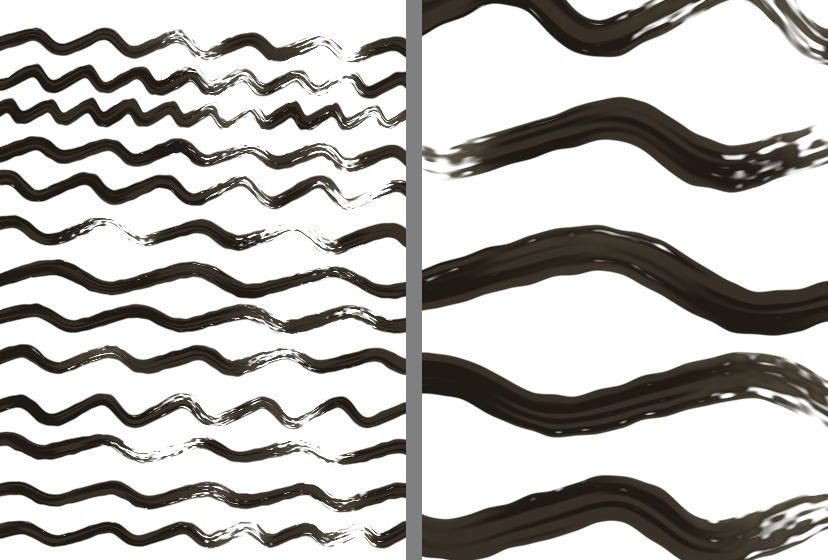
Left, the full canvas; right, a detail of the centre.
A Shadertoy shader for this pattern:

```glsl
const int ROWS = 13;
const float TAU = 6.28318;
const float HALF_WIDTH = 0.0118;  // brush radius, fraction of canvas height
const float SKEW = 0.35;          // gentle rise, steeper fall
const float BRISTLES = 4.0;       // streaks across half a stroke
const float RAGGED = 0.20;        // roughness of the stroke border
const float FADE_LENGTH = 0.15;   // how slowly the brush runs dry
const float RELOAD_LENGTH = 0.05; // how quickly it recovers
const vec3 PAPER = vec3(1.0);
const vec3 INK_DEEP = vec3(0.12, 0.10, 0.08);
const vec3 INK_WARM = vec3(0.22, 0.19, 0.15);
const vec3 INK_THIN = vec3(0.38, 0.35, 0.29);

// Per row: height below the top, waves across, starting phase
const vec3 WAVE[ROWS] = vec3[](
    vec3(.081, 5.6, -.45), vec3(.146, 7.7, -.62), vec3(.205, 10., -.18),
    vec3(.275, 5.7, -.51), vec3(.340, 5.2, -.09), vec3(.418, 4.3, -.12),
    vec3(.500, 2.9, -.39), vec3(.569, 3.8, -.30), vec3(.643, 4.6, -.25),
    vec3(.735, 5.1, -.20), vec3(.803, 4.1, -.04), vec3(.885, 4.2, -.15),
    vec3(.954, 6.1, -.20));

// Per row: amplitude, downward tilt, change of wavelength
const vec3 BEND[ROWS] = vec3[](
    vec3(.013, .018, 0.), vec3(.012, .014, 0.), vec3(.010, .012, 0.),
    vec3(.012, .018, 0.), vec3(.017, .015, 0.), vec3(.018, .018, 0.),
    vec3(.017, .014, 0.), vec3(.013, .006, 0.), vec3(.013, .004, 0.),
    vec3(.017, .008, -.45), vec3(.012, .018, 0.), vec3(.012, .008, 0.),
    vec3(.011, .000, -2.2));

// Per row: two places where the ink runs out, and how far
const vec3 WEAR[ROWS] = vec3[](
    vec3(.50, .85, .90), vec3(.61, .84, .90), vec3(.62, .97, .75),
    vec3(.63, .85, .65), vec3(.64, .92, .80), vec3(.34, .78, 1.0),
    vec3(.50, .86, .35), vec3(.68, .90, .50), vec3(.27, .72, .65),
    vec3(.53, .75, .65), vec3(.46, .80, 1.0), vec3(.54, .85, .45),
    vec3(.62, .88, .80));

float hash(vec2 p) {
    vec3 q = fract(p.xyx * 0.1031);
    q += dot(q, q.yzx + 33.33);
    return fract((q.x + q.y) * q.z);
}

float noise(vec2 p) {
    vec2 i = floor(p), f = fract(p);
    f = f * f * (3.0 - 2.0 * f);
    return mix(mix(hash(i), hash(i + vec2(1, 0)), f.x),
               mix(hash(i + vec2(0, 1)), hash(i + vec2(1, 1)), f.x), f.y);
}

// Height of the stroke's middle, measured down from the top
float centerLine(int row, float u) {
    vec3 wave = WAVE[row], bend = BEND[row];
    float phase = wave.y * u + wave.z + bend.z * u * (1.0 - u);
    float t = TAU * phase + SKEW;
    float swell = 0.75 + 0.5 * noise(vec2(u * 5.0, float(row) * 7.0));
    return wave.x + bend.y * (u - 0.5) - bend.x * swell * cos(t - SKEW * cos(t));
}

// Slow loss of ink before a point, quick recovery after it
float runDry(float d) {
    float w = d < 0.0 ? FADE_LENGTH : RELOAD_LENGTH;
    return exp(-d * d / (w * w));
}

// Colour in rgb, coverage in a
vec4 brushStroke(int row, float u, vec2 p, float pixel) {
    float seed = float(row) * 31.0;
    float y = centerLine(row, u);
    float step1 = 0.004;
    float aspect = iResolution.x / iResolution.y;
    float slope = (centerLine(row, u + step1) - y) / (step1 * aspect);
    float d = (y - p.y) / sqrt(1.0 + slope * slope);

    // Pressure and ragged border, different above and below
    float side = d > 0.0 ? 5.0 : 11.0;
    float radius = HALF_WIDTH * (0.82 + 0.36 * noise(vec2(u * 7.0, seed + 3.0)));
    radius *= 1.0 + RAGGED * (noise(vec2(p.x * 75.0, seed + side)) - 0.5);
    float v = d / radius;
    float edge = smoothstep(-pixel, pixel, radius - abs(d));

    // Ink left on the brush
    vec3 wear = WEAR[row];
    float dry = wear.z * max(runDry(u - wear.x), runDry(u - wear.y));
    dry *= 0.75 + 0.5 * noise(vec2(p.x * 14.0, seed + 17.0));
    dry += 0.22 * noise(vec2(p.x * 9.0, v * 2.0 + seed));
    dry += 0.18 * smoothstep(0.55, 1.0, abs(v)) + 0.12 * v * dry;

    // Long bristle streaks broken by paper grain
    float streak = noise(vec2(p.x * 16.0, v * BRISTLES + seed));
    float grain = noise(vec2(p.x * 130.0, v * BRISTLES * 1.3 + seed + 50.0));
    float bristle = 0.5 * streak + 0.5 * grain;
    float limit = mix(-0.08, 0.64, dry);
    float ink = smoothstep(limit - 0.13, limit + 0.13, bristle);

    vec3 color = mix(INK_DEEP, INK_WARM, smoothstep(0.3, 0.7, streak + 0.3 * (u - 0.5)));
    color = mix(color, INK_THIN, smoothstep(0.25, 0.9, dry) * grain);
    return vec4(color, edge * ink);
}

void mainImage(out vec4 fragColor, in vec2 fragCoord) {
    float pixel = 1.0 / iResolution.y;
    float u = fragCoord.x / iResolution.x;
    vec2 p = vec2(fragCoord.x, iResolution.y - fragCoord.y) * pixel;

    vec3 color = PAPER;
    for (int row = 0; row < ROWS; row++) {
        vec4 stroke = brushStroke(row, u, p, pixel);
        color = mix(color, stroke.rgb, stroke.a);
    }
    fragColor = vec4(color, 1.0);
}
```
